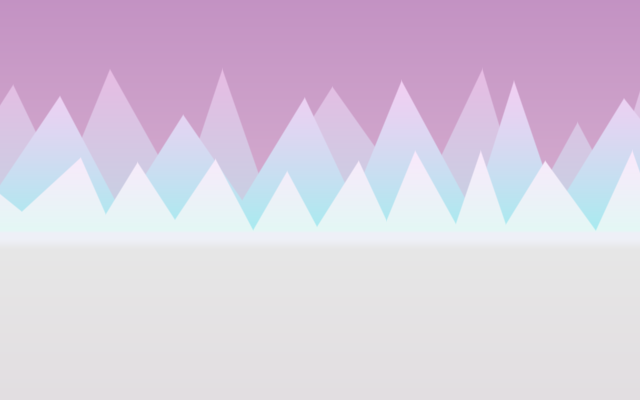
A WebGL 2 fragment shader for this background:

```glsl
#version 300 es
precision highp float;
// Three pastel mountain ranges under a mauve sky, behind a pale foreground plain.
// Each range is a union of lopsided triangles, filled with a vertical gradient;
// a soft haze band joins the front range to the plain.

#define ASPECT 1.6          // width of the composition, in canvas heights
#define FOOT_TOP 0.426      // where the front range starts to melt into haze
#define FOOT_LOW 0.416
#define HAZE_TOP 0.405      // where the haze starts to melt into the plain
#define HAZE_LOW 0.372
#define SKY_LOW 0.583       // height at which the sky gradient ends

uniform vec2 u_resolution;
out vec4 fragColor;

// Each peak: x, height, left run per rise, right run per rise
const vec4 BACK[7] = vec4[7](
    vec4(0.033, 0.788, 0.64, 0.48), vec4(0.275, 0.827, 0.41, 0.56),
    vec4(0.556, 0.827, 0.33, 0.347), vec4(0.831, 0.783, 0.63, 0.71),
    vec4(1.206, 0.827, 0.475, 0.30), vec4(1.444, 0.694, 0.55, 0.53),
    vec4(1.617, 0.827, 0.31, 0.31));
const vec4 MIDDLE[6] = vec4[6](
    vec4(0.150, 0.760, 0.673, 0.528), vec4(0.458, 0.713, 0.632, 0.69),
    vec4(0.762, 0.756, 0.61, 0.47), vec4(1.004, 0.798, 0.407, 0.54),
    vec4(1.285, 0.798, 0.315, 0.34), vec4(1.560, 0.754, 0.616, 0.79));
const vec4 FRONT[10] = vec4[10](
    vec4(-0.083, 0.582, 1.24, 1.24), vec4(0.202, 0.606, 1.09, 0.441),
    vec4(0.344, 0.594, 0.613, 0.652), vec4(0.539, 0.602, 0.671, 0.529),
    vec4(0.718, 0.572, 0.577, 0.537), vec4(0.897, 0.598, 0.633, 0.465),
    vec4(1.038, 0.623, 0.41, 0.557), vec4(1.202, 0.623, 0.341, 0.341),
    vec4(1.363, 0.598, 0.618, 0.726), vec4(1.581, 0.623, 0.458, 0.35));

// Signed distance to the flanks of one peak, positive inside
float peakDistance(vec2 p, vec4 peak) {
    float dx = p.x - peak.x;
    float run = dx < 0.0 ? peak.z : peak.w;
    return ((peak.y - p.y) * run - abs(dx)) / sqrt(1.0 + run * run);
}

// Blend from the colour at height hi to the colour at height lo
vec3 verticalGradient(float y, float hi, float lo, vec3 top, vec3 low, float bend) {
    return mix(top, low, pow(clamp((hi - y) / (hi - lo), 0.0, 1.0), bend));
}

void main() {
    vec2 p = gl_FragCoord.xy / u_resolution * vec2(ASPECT, 1.0);
    float pixel = 1.0 / u_resolution.y;

    // Distance to each range
    float back = -1.0, middle = -1.0, front = -1.0;
    for (int i = 0; i < BACK.length(); i++) back = max(back, peakDistance(p, BACK[i]));
    for (int i = 0; i < MIDDLE.length(); i++) middle = max(middle, peakDistance(p, MIDDLE[i]));
    for (int i = 0; i < FRONT.length(); i++) front = max(front, peakDistance(p, FRONT[i]));

    // Fills
    vec3 sky = verticalGradient(p.y, 1.0, SKY_LOW,
        vec3(0.765, 0.573, 0.765), vec3(0.82, 0.655, 0.80), 1.0);
    vec3 backFill = verticalGradient(p.y, 0.827, 0.51,
        vec3(0.905, 0.735, 0.89), vec3(0.79, 0.81, 0.89), 1.0);
    vec3 middleFill = verticalGradient(p.y, 0.798, 0.427,
        vec3(0.945, 0.81, 0.95), vec3(0.66, 0.92, 0.94), 1.25);
    vec3 frontFill = verticalGradient(p.y, 0.623, 0.421,
        vec3(0.98, 0.91, 0.985), vec3(0.89, 0.97, 0.96), 1.0);
    vec3 haze = vec3(0.933, 0.941, 0.969);
    vec3 plain = verticalGradient(p.y, HAZE_LOW, 0.0,
        vec3(0.902, 0.902, 0.902), vec3(0.886, 0.87, 0.882), 1.0);

    // Ranges from far to near
    vec3 color = sky;
    color = mix(color, backFill, smoothstep(-pixel, pixel, back));
    color = mix(color, middleFill, smoothstep(-pixel, pixel, middle));
    color = mix(color, frontFill, smoothstep(-pixel, pixel, front));

    // Haze and plain
    color = mix(color, haze, 1.0 - smoothstep(FOOT_LOW, FOOT_TOP, p.y));
    color = mix(color, plain, 1.0 - smoothstep(HAZE_LOW, HAZE_TOP, p.y));

    fragColor = vec4(color, 1.0);
}
```
